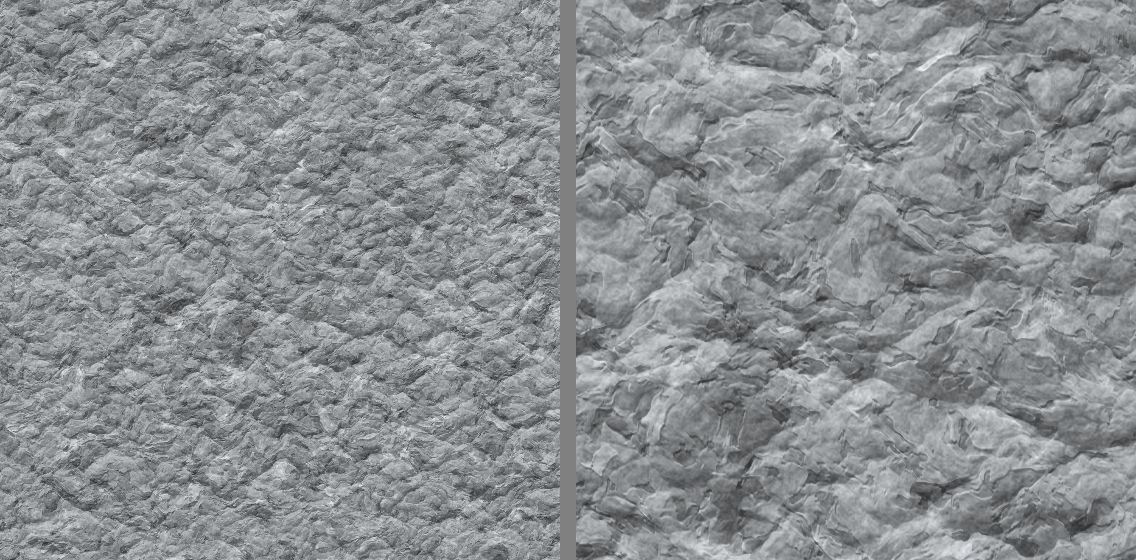
Left: the whole. Right: its middle third, enlarged.
Reproduce this texture procedurally as a Shadertoy shader.

```glsl
// Rough-hewn grey stone: low chips, ragged sunken shards and crumbly pits form
// a height field, lit from above by finite differences with short shadows.
// Flat shard tones, pale crusts, thin rims and mineral grain lie on top.

const vec3  STONE_TINT     = vec3(0.98, 1.0, 1.016);
const float MID_TONE       = 0.588;
const float RELIEF_TONE    = 0.16;   // tonal range of the lit relief
const float RELIEF_GAIN    = 0.8;    // steepness before soft compression
const vec2  LIGHT_DIR      = vec2(-0.32, 0.947);
const float LIGHT_STEP     = 0.0015;
const float SHADOW_REACH   = 0.009;
const float SHADOW_TONE    = 0.06;
const float SHARD_DEPTH    = 0.0016;
const float SHARD_TONE     = 0.075;
const float PIT_DEPTH      = 0.0016;
const float PIT_TONE       = 0.085;
const float CRUST_TONE     = 0.13;
const float RIM_TONE       = 0.075;
const float GRAIN_TONE     = 0.17;
const float MOTTLE_TONE    = 0.05;

vec3 hash3(vec2 p) {
    vec3 h = fract(p.xyx * vec3(0.1031, 0.1030, 0.0973));
    h += dot(h, h.yxz + 33.33);
    return fract((h.xxy + h.yzz) * h.zyx);
}

float noise(vec2 p) {
    vec2 cell = floor(p);
    vec2 f = fract(p);
    f = f * f * (3.0 - 2.0 * f);
    float bottom = mix(hash3(cell).x, hash3(cell + vec2(1, 0)).x, f.x);
    float top = mix(hash3(cell + vec2(0, 1)).x, hash3(cell + vec2(1, 1)).x, f.x);
    return mix(bottom, top, f.y);
}

vec2 noise2(vec2 p) {
    return vec2(noise(p), noise(p + vec2(37.3, 91.7))) - 0.5;
}

vec2 rotate(vec2 p, float angle) {
    float c = cos(angle), s = sin(angle);
    return vec2(c * p.x - s * p.y, s * p.x + c * p.y);
}

// Four octaves of turned noise, about 0.5 on average, with frayed contours.
float ragged(vec2 p) {
    float sum = 0.0, weight = 0.53;
    for (int i = 0; i < 4; i++) {
        sum += weight * noise(p);
        p = rotate(p, 0.9) * 2.1 + 13.7;
        weight *= 0.5;
    }
    return sum;
}

// Upper envelope of tilted, domed chips, one per cell.
float chips(vec2 p) {
    vec2 cell = floor(p);
    float height = -10.0;
    for (int y = -1; y <= 1; y++)
    for (int x = -1; x <= 1; x++) {
        vec2 id = cell + vec2(x, y);
        vec3 rnd = hash3(id + 11.0);
        vec2 tilt = 1.1 * (hash3(id + 57.0).xy - 0.5);
        vec2 r = p - id - 0.15 - 0.7 * rnd.xy;
        height = max(height, 0.25 * rnd.z + dot(tilt, r) - 0.9 * dot(r, r));
    }
    return height;
}

// Displacement that breaks up outlines.
vec2 crumble(vec2 p) {
    return p + 0.02 * noise2(p * 19.0) + 0.008 * noise2(p * 60.0)
             + 0.003 * noise2(p * 190.0);
}

// Stretched fields whose contours outline sunken shards on both diagonals.
float shardField(vec2 q) {
    float falling = ragged(rotate(q, 0.65) * vec2(20.0, 46.0));
    float rising = ragged(rotate(q, -0.4) * vec2(24.0, 54.0) + 40.0);
    return max(falling, rising);
}

// Clustered pits, 0 on the surface and 1 at the bottom.
float pits(vec2 q) {
    float cluster = 0.16 * (noise(q * 15.0 + 5.0) - 0.5);
    return smoothstep(0.6, 0.67, ragged(q * 95.0 + 21.0) + cluster);
}

float stoneHeight(vec2 p) {
    vec2 q = crumble(p);
    float h = 0.65 * chips(rotate(q, 0.7) * vec2(13.0, 23.0)) / 18.0;
    h += 0.65 * chips(rotate(q, -0.45) * vec2(26.0, 44.0) + 40.0) / 36.0;
    h += 0.55 * chips(rotate(q, 0.4) * vec2(60.0, 84.0) + 80.0) / 74.0;
    h += 0.8 * ragged(q * 120.0 + 7.0) / 120.0;
    h -= SHARD_DEPTH * smoothstep(0.61, 0.65, shardField(q));
    return h - PIT_DEPTH * pits(q);
}

void mainImage(out vec4 fragColor, in vec2 fragCoord) {
    vec2 p = fragCoord / iResolution.y + 1.0;
    vec2 q = crumble(p);

    // Slopes facing the light brighten; higher ground toward it casts shade.
    float here = stoneHeight(p);
    float slope = (here - stoneHeight(p + LIGHT_STEP * LIGHT_DIR)) / LIGHT_STEP;
    float rise = stoneHeight(p + SHADOW_REACH * LIGHT_DIR) - here;
    float shadow = smoothstep(0.003, 0.007, rise);
    float relief = RELIEF_GAIN * slope;
    relief /= sqrt(1.0 + relief * relief);

    // Flat dark shards with thin, broken pale rims.
    float field = shardField(q);
    float shard = smoothstep(0.61, 0.64, field);
    float rim = 1.0 - smoothstep(0.0, 0.025, abs(field - 0.59));
    rim *= smoothstep(0.45, 0.7, noise(q * 34.0 + 71.0));

    // Pale crusts, fine mineral grain and slow tonal drift.
    float crust = smoothstep(0.56, 0.72, ragged(q * vec2(26.0, 38.0) + 9.0));
    crust *= 0.4 + 0.6 * smoothstep(0.4, 0.6, ragged(p * 150.0 + 63.0));
    float grain = 0.5 * noise(p * 360.0) + 0.5 * noise(p * 760.0 + 17.0) - 0.5;
    float mottle = noise(q * 8.0 + 31.0) - 0.5;

    float tone = MID_TONE + RELIEF_TONE * relief;
    tone -= SHADOW_TONE * shadow + SHARD_TONE * shard + PIT_TONE * pits(q);
    tone += CRUST_TONE * crust * (1.0 - 0.6 * shard) + RIM_TONE * rim;
    tone += GRAIN_TONE * grain + MOTTLE_TONE * mottle;
    fragColor = vec4(clamp(tone, 0.2, 0.95) * STONE_TINT, 1.0);
}
```
